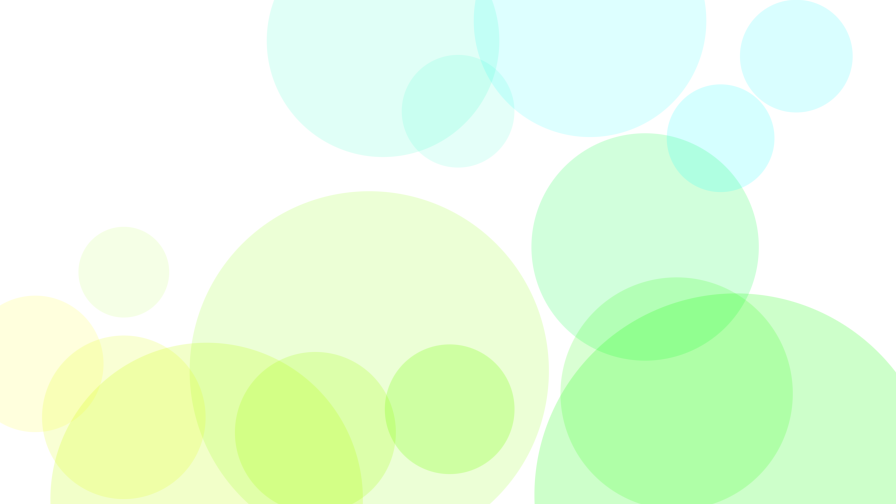
This background is drawn by a Shadertoy shader. Its source:

```glsl
// Translucent discs in pale yellow, green and cyan on white.
// Three families of discs are spread by slow waves; each disc takes its hue
// from its position, and overlaps deepen through plain alpha blending.

const vec3 PAPER = vec3(1.0);
const int LARGE_COUNT = 4;
const int SMALL_COUNT = 5;
const int UPPER_COUNT = 6;

// Each family returns: centre xy, radius (canvas heights), opacity.

// Large discs rising and sinking along the lower edge.
vec4 largeDisc(float k) {
    float swing = sin(2.6 * k);
    float bob = cos(2.2 * k);
    vec2 centre = vec2(0.41 + 0.4 * k - 0.15 * swing, 0.17 - 0.16 * bob);
    return vec4(centre, 0.31 + 0.09 * swing, 0.18 + 0.03 * bob);
}

// Small discs curling round the lower left.
vec4 smallDisc(float k) {
    float x = 0.49 - 0.42 * cos(0.95 * (k - 1.0));
    float y = 0.46 + k * (0.038 * k - 0.22);
    return vec4(x, y, 0.09 + 0.075 * sin(0.65 * k), 0.1 + 0.035 * k);
}

// Mixed discs climbing the right side and turning back along the top.
vec4 upperDisc(float k) {
    float x = 1.56 - 0.13 * k - 0.28 * cos(1.57 * k);
    float y = 0.51 + 0.45 * sin(0.5 * k);
    float radius = 0.17 + 0.085 * cos(1.55 * (k - 3.5));
    return vec4(x, y, radius, 0.18 - 0.015 * k);
}

// Fully saturated colour of a hue in degrees.
vec3 pureHue(float degrees) {
    vec3 ramp = mod(degrees / 60.0 + vec3(0.0, 4.0, 2.0), 6.0);
    return clamp(abs(ramp - 3.0) - 1.0, 0.0, 1.0);
}

// Yellow at the lower left, green to the right, cyan towards the top.
vec3 tintAt(vec2 centre) {
    float hue = 58.0 + 40.0 * centre.x + 75.0 * smoothstep(0.3, 0.85, centre.y);
    return pureHue(min(hue, 182.0));
}

// Blends one soft-edged disc over the colour below it.
vec3 paintDisc(vec3 below, vec2 p, vec4 disc, float pixel) {
    float edge = length(p - disc.xy) - disc.z;
    float cover = 1.0 - smoothstep(-0.75 * pixel, 0.75 * pixel, edge);
    return mix(below, tintAt(disc.xy), cover * disc.w);
}

void mainImage(out vec4 fragColor, in vec2 fragCoord) {
    float pixel = 1.0 / iResolution.y;
    vec2 p = fragCoord * pixel;
    vec3 color = PAPER;

    for (int i = 0; i < UPPER_COUNT; i++)
        color = paintDisc(color, p, upperDisc(float(i)), pixel);
    for (int i = 0; i < LARGE_COUNT; i++)
        color = paintDisc(color, p, largeDisc(float(i)), pixel);
    for (int i = 0; i < SMALL_COUNT; i++)
        color = paintDisc(color, p, smallDisc(float(i)), pixel);

    fragColor = vec4(color, 1.0);
}
```
